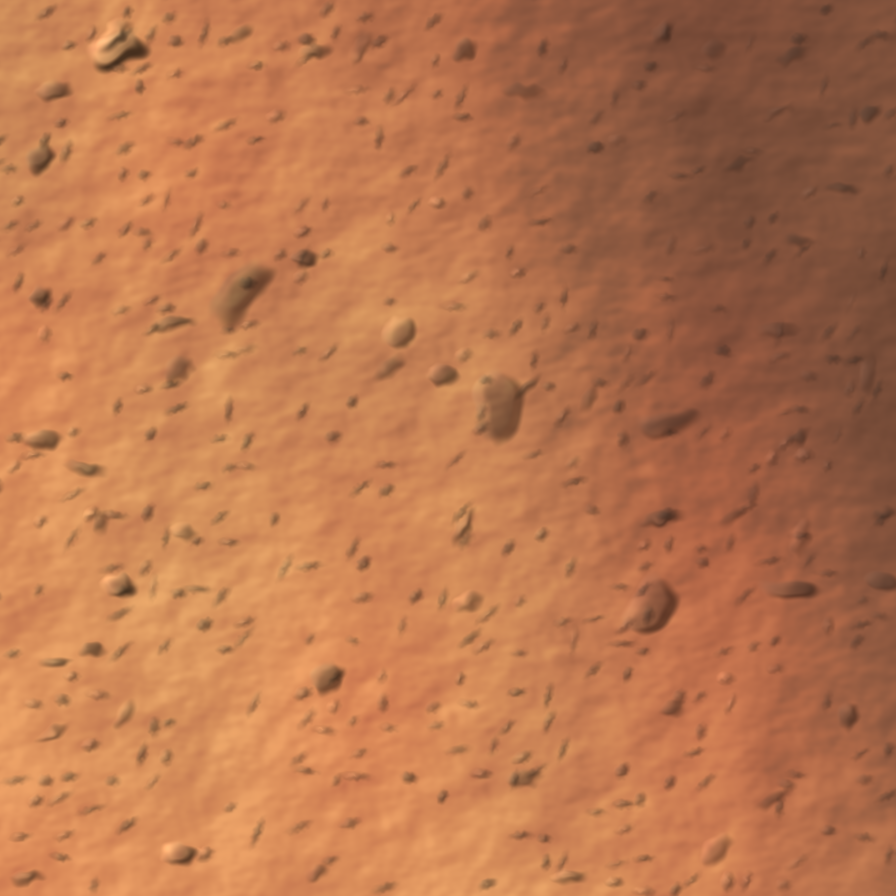
Write a WebGL 2 fragment shader that draws this texture.

```glsl
#version 300 es
precision highp float;
// Draws dry reddish soil strewn with pebbles, sunlit at lower left and shaded at upper right.
uniform vec2 u_resolution;
out vec4 fragColor;

const vec2 AWAY_FROM_SUN = vec2(0.83, -0.56);
const vec3 SOIL[6] = vec3[6](
  vec3(0.48, 0.31, 0.23), vec3(0.57, 0.36, 0.26), vec3(0.69, 0.42, 0.29),
  vec3(0.78, 0.49, 0.33), vec3(0.84, 0.56, 0.36), vec3(0.91, 0.64, 0.41));

vec4 hash4(vec2 cell, float seed) {
  vec4 v = fract(vec4(cell.xyx, cell.y + seed) * vec4(0.1031, 0.1030, 0.0973, 0.1099) + seed * 0.137);
  v += dot(v, v.wzxy + 33.33);
  return fract((v.xxyz + v.yzzw) * v.zywx);
}

float noise(vec2 p) {
  vec2 i = floor(p), f = fract(p);
  f = f * f * (3.0 - 2.0 * f);
  float low = mix(hash4(i, 1.0).x, hash4(i + vec2(1.0, 0.0), 1.0).x, f.x);
  float high = mix(hash4(i + vec2(0.0, 1.0), 1.0).x, hash4(i + vec2(1.0, 1.0), 1.0).x, f.x);
  return mix(low, high, f.y) * 2.0 - 1.0;
}

mat2 rotation(float angle) {
  float c = cos(angle), s = sin(angle);
  return mat2(c, -s, s, c);
}

// Lumpy ground: octaves flattened a little along a rising diagonal
float groundHeight(vec2 p) {
  vec2 q = rotation(0.35) * p * vec2(0.85, 1.15);
  float height = 0.0, weight = 0.5;
  for (int i = 0; i < 4; i++) {
    height += weight * noise(q * 20.0);
    q = rotation(0.5) * q * 1.9 + 3.7;
    weight *= 0.52;
  }
  return height;
}

// Broad light: 0 is full sun, 1 is deep shade
float shadeAmount(vec2 p) {
  float edge = 0.97 - 0.46 * p.y + 0.05 * noise(p * 4.0);
  return smoothstep(-0.25, 0.3, p.x - edge);
}

// Soil from dark (0) to bright (5)
vec3 soilColour(float tone) {
  vec3 colour = SOIL[0];
  for (int i = 1; i < 6; i++) colour = mix(colour, SOIL[i], clamp(tone - float(i - 1), 0.0, 1.0));
  return colour * (1.0 + 0.16 * max(min(tone, 0.0), -2.5) + 0.06 * clamp(tone - 5.0, 0.0, 1.5));
}

// Signed distance, roughly, to an ellipse
float ellipse(vec2 p, vec2 radii) {
  return (length(p / radii) - 1.0) * radii.y;
}

// One layer of stones, at most one to a grid cell, each with a cast shadow
vec3 scatterStones(vec3 ground, vec2 p, float cells, float density, float size, float contrast, float seed) {
  vec2 q = p * cells;
  vec2 ragged = q + 0.18 * size * vec2(noise(q * 1.7 / size), noise(q * 1.7 / size + 19.0));
  float soft = cells * max(0.0035, 1.0 / u_resolution.y);
  vec3 colour = ground;
  for (int y = -1; y <= 1; y++) {
    for (int x = -1; x <= 1; x++) {
      vec2 cell = floor(q) + vec2(x, y);
      vec4 place = hash4(cell, seed), look = hash4(cell, seed + 7.0);
      if (place.x > density) continue;
      vec2 offset = ragged - cell - 0.2 - 0.6 * place.yz;
      mat2 turn = rotation(mix(-0.2, 1.5, place.w));
      vec2 radii = size * mix(0.5, 1.0, look.x) * vec2(1.0, mix(0.28, 0.75, look.y));
      vec2 shadowShift = AWAY_FROM_SUN * radii.y * 0.75;
      float body = 1.0 - smoothstep(-soft, soft, ellipse(turn * offset, radii));
      float shadow = 1.0 - smoothstep(-soft, 1.6 * soft, ellipse(turn * (offset - shadowShift), radii * 0.9));
      float facing = -dot(offset, AWAY_FROM_SUN) / radii.x;
      vec3 tint = mix(vec3(0.76, 0.83, 0.88), vec3(1.1, 1.15, 1.2), look.z * look.z);
      vec3 stone = ground * tint * (1.0 + 0.38 * contrast * clamp(facing, -1.0, 1.0));
      colour *= 1.0 - 0.6 * contrast * shadow * (0.5 + 0.5 * look.w);
      colour = mix(colour, stone, body * mix(0.55, 0.95, look.w));
    }
  }
  return colour;
}

void main() {
  vec2 p = gl_FragCoord.xy / u_resolution.y;
  float shade = shadeAmount(p);
  float contrast = mix(1.0, 0.5, shade);

  // Broad light, blotches, slanting streaks and fine level striations
  float tone = max(4.75 - 1.2 * p.y - 1.5 * p.x - 2.6 * shade, 0.1);
  tone += contrast * (0.35 * noise(p * 6.0 + 5.0) + 0.3 * noise(p * 15.0));
  vec2 slanted = rotation(-0.2) * p;
  tone += 0.5 * contrast * (1.0 - 0.7 * p.y) * noise(slanted * vec2(17.0, 3.5));
  tone += 0.28 * mix(0.5, 1.0, p.y) * noise(p * vec2(22.0, 95.0));

  // Relief lit from the upper left
  vec2 stride = AWAY_FROM_SUN * 0.0045;
  tone += 2.6 * contrast * (groundHeight(p + stride) - groundHeight(p - stride));

  vec3 colour = soilColour(tone);
  float redness = 0.5 + 0.5 * noise(p * 5.0 + 31.0);
  colour *= mix(vec3(0.99, 1.03, 1.01), vec3(1.02, 0.95, 0.95), redness);

  // Grit, pebbles, then a few larger stones
  colour = scatterStones(colour, p, 34.0, 0.36, 0.24, 0.75 * contrast, 3.0);
  colour = scatterStones(colour, p, 13.0, 0.3, 0.22, contrast, 11.0);
  colour = scatterStones(colour, p, 5.0, 0.3, 0.2, 1.2 * contrast, 23.0);
  fragColor = vec4(clamp(colour, 0.0, 1.0), 1.0);
}
```
